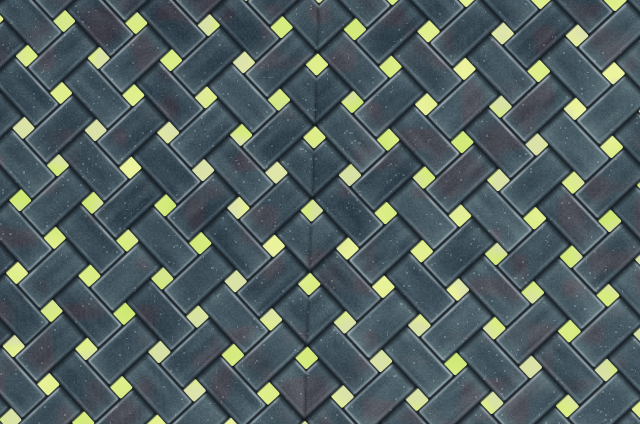
Reproduce this texture procedurally as a WebGL 1 fragment shader.

```glsl
precision highp float;
uniform vec2 u_resolution;

const float HALF_WIDTH = 0.338;
const vec3 SHADOW = vec3(0.08, 0.11, 0.13);
const vec3 SLATE = vec3(0.20, 0.27, 0.32);
const vec3 SHEEN = vec3(0.37, 0.45, 0.48);
const vec3 GLINT = vec3(0.74, 0.79, 0.81);

float hash(vec2 p) {
  return fract(sin(dot(p, vec2(127.1, 311.7))) * 43758.5453);
}

float noise(vec2 p) {
  vec2 i = floor(p), f = fract(p);
  f = f * f * (3.0 - 2.0 * f);
  return mix(mix(hash(i), hash(i + vec2(1.0, 0.0)), f.x),
             mix(hash(i + vec2(0.0, 1.0)), hash(i + 1.0), f.x), f.y);
}

float roundBox(vec2 p, vec2 halfSize, float radius) {
  vec2 q = abs(p) - halfSize + radius;
  return length(max(q, 0.0)) + min(max(q.x, q.y), 0.0) - radius;
}

float bump(float x, float width) {
  return exp(-x * x / (width * width));
}

// q.x runs across a slat, positive on its upper side; q.y along it, positive downhill
float slatDistance(vec2 q) {
  return roundBox(q, vec2(HALF_WIDTH, 0.67), 0.09);
}

vec3 slatColor(vec2 q, vec2 id, vec2 p) {
  float ends = smoothstep(0.3, 0.66, abs(q.y));
  float streak = noise(vec2(q.x * 7.0, q.y * 1.6) + id * 17.3);
  float tone = 0.05 + 0.45 * streak + 0.3 * ends + 0.3 * (hash(id) - 0.5);
  tone += 0.22 * smoothstep(-0.5, 0.9, p.x - p.y) + 0.2 * q.x;
  vec3 color = mix(SLATE * 0.88, SHEEN, clamp(tone, 0.0, 1.0));

  // Reddish reflections and pale dust
  float smudge = smoothstep(0.55, 0.85, noise(p * 17.0 + 4.0));
  color += vec3(0.045, -0.015, -0.02) * smudge * (1.0 - ends);
  color += 0.05 * (hash(floor(p * 300.0)) - 0.5);
  color += 0.13 * step(0.985, hash(floor(p * 260.0) + 9.0));

  // Lit upper edge, thin lower glint and dark underside
  float wear = 0.35 + 0.65 * noise(q.yy * 3.0 + id * 5.1);
  color = mix(color, GLINT, bump(q.x - 0.295, 0.028) * wear * 0.75);
  color = mix(color, GLINT, bump(q.y - 0.62, 0.03) * wear * 0.6);
  color = mix(color, GLINT, bump(q.x + 0.27, 0.025) * wear * 0.25);
  float edge = smoothstep(-0.045, 0.0, slatDistance(q));
  return mix(color, SHADOW, 0.75 * edge);
}

void main() {
  vec2 p = (gl_FragCoord.xy - 0.5 * u_resolution) / u_resolution.y;
  float aa = 8.2 / u_resolution.y;

  // Slightly tilted lattice, with openings at whole diagonal coordinates
  vec2 q = p - vec2(-0.0195, 0.004);
  q /= 1.0 + 0.015 * (q.x - q.y);
  q = mat2(0.9994, 0.035, -0.035, 0.9994) * q / vec2(0.1739, 0.1731);
  vec2 diagonal = vec2(q.x + q.y, q.x - q.y);
  vec2 cell = floor(diagonal);
  vec2 f = diagonal - cell - 0.5;

  // Plain weave whose order flips across the vertical seam
  bool odd = mod(cell.x + cell.y, 2.0) > 0.5;
  bool fallingOver = odd == (q.x < 0.0);
  vec2 hop = vec2(f.x < 0.0 ? -1.0 : 1.0, f.y < 0.0 ? -1.0 : 1.0);
  hop *= fallingOver ? vec2(1.0, 0.0) : vec2(0.0, 1.0);
  vec2 falling = vec2(f.x, f.y - hop.y);
  vec2 rising = vec2(-f.y, hop.x - f.x);
  vec2 fallingId = cell + vec2(0.0, hop.y);
  vec2 risingId = cell + vec2(hop.x, 0.0) + 41.0;

  vec2 over = fallingOver ? falling : rising;
  vec2 under = fallingOver ? rising : falling;
  vec2 overId = fallingOver ? fallingId : risingId;
  vec2 underId = fallingOver ? risingId : fallingId;

  // Lower slat, contact shadow, then upper slat
  float overD = slatDistance(over);
  float underD = slatDistance(under);
  vec3 color = mix(SHADOW, slatColor(under, underId, p), clamp(0.5 - underD / aa, 0.0, 1.0));
  float contact = 1.0 - smoothstep(0.0, over.x > 0.0 ? 0.05 : 0.13, overD);
  color = mix(color, SHADOW, 0.8 * contact);
  color = mix(color, slatColor(over, overId, p), clamp(0.5 - overD / aa, 0.0, 1.0));
  color *= 1.0 - 0.22 * bump(q.x, 0.025);

  // Sunlit openings with a shaded wall on their upper left
  float openD = roundBox(0.5 - abs(f), vec2(0.5 - HALF_WIDTH), 0.035);
  vec3 light = mix(vec3(0.80, 0.91, 0.44), vec3(0.94, 0.96, 0.64), noise(p * 9.0 + 3.0));
  light = mix(light, vec3(0.85, 0.87, 0.70), 0.75 * smoothstep(0.45, 0.8, noise(p * 14.0 + 20.0)));
  vec2 hole = fract(diagonal + 0.5) - 0.5;
  float wall = smoothstep(0.125, 0.155, -hole.y);
  light = mix(light, SHADOW, 0.65 * wall);
  color = mix(color, light, clamp(0.5 - openD / aa, 0.0, 1.0));

  gl_FragColor = vec4(color, 1.0);
}
```
